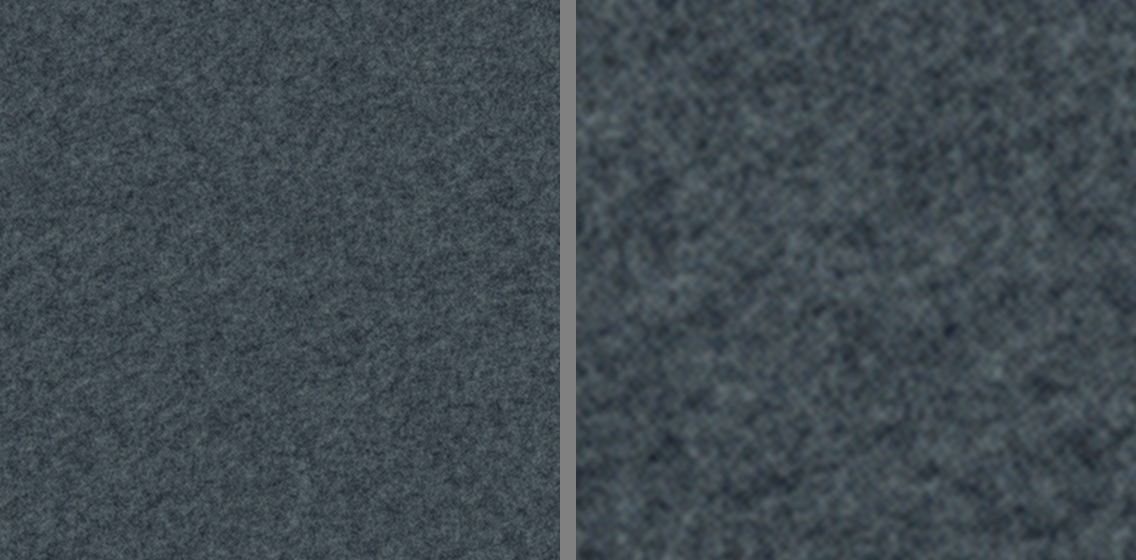
Left, the full canvas; right, a detail of the centre.
Give the GLSL for this texture, as a WebGL 2 fragment shader.

```glsl
#version 300 es
precision highp float;

uniform vec2 u_resolution;
out vec4 fragColor;

const vec3 BASE_COLOR = vec3(0.250, 0.291, 0.317);
const vec3 TONE_TINT = vec3(0.95, 1.02, 0.95);
const float TAU = 6.2831853;

// Integer hash giving two values in 0..1
vec2 hash2(vec2 cell, float seed) {
    uvec2 q = uvec2(ivec2(cell)) * uvec2(1597u, 3571u) + uint(seed) * 7919u;
    uint n = q.x * 1103u ^ q.y * 2909u;
    n = (n ^ (n >> 15u)) * 73244475u;
    n = (n ^ (n >> 13u)) * 73244475u;
    n ^= n >> 16u;
    return vec2(n & 65535u, n >> 16u) / 65535.0;
}

float cornerSlope(vec2 cell, vec2 offset, float seed) {
    float angle = TAU * hash2(cell, seed).x;
    return dot(vec2(cos(angle), sin(angle)), offset);
}

float gradientNoise(vec2 p, float seed) {
    vec2 cell = floor(p);
    vec2 f = p - cell;
    vec2 w = f * f * f * (f * (f * 6.0 - 15.0) + 10.0);
    vec2 e = vec2(1.0, 0.0);
    float low = mix(cornerSlope(cell, f, seed),
                    cornerSlope(cell + e.xy, f - e.xy, seed), w.x);
    float high = mix(cornerSlope(cell + e.yx, f - e.yx, seed),
                     cornerSlope(cell + e.xx, f - e.xx, seed), w.x);
    return mix(low, high, w.y);
}

// Coordinates whose x axis runs along the given angle
vec2 alongAngle(vec2 p, float angle) {
    float c = cos(angle), s = sin(angle);
    return mat2(c, -s, s, c) * p;
}

float directedNoise(vec2 p, float angle, vec2 frequency, float seed) {
    return gradientNoise(alongAngle(p, angle) * frequency, seed);
}

// Sparse faint creases: a lit ridge with a shaded lower side
float creases(vec2 p, float density, float seed) {
    vec2 home = floor(p * density);
    float relief = 0.0;
    for (int j = -1; j <= 1; j++) {
        for (int i = -1; i <= 1; i++) {
            vec2 cell = home + vec2(i, j);
            vec2 center = (cell + hash2(cell, seed)) / density;
            vec2 traits = hash2(cell, seed + 1.0);
            vec2 d = alongAngle(p - center, mix(0.35, 0.75, traits.x));
            d.y += 0.008 * gradientNoise(p * 38.0, seed + 2.0);
            float span = exp(-pow(d.x / mix(0.018, 0.034, traits.y), 2.0));
            float ridge = exp(-pow(d.y / 0.0045, 2.0));
            float shade = exp(-pow((d.y + 0.010) / 0.006, 2.0));
            relief += step(0.5, traits.y) * span * (ridge - shade);
        }
    }
    return relief;
}

// Felted pile: broad mottling, slanted clumps, tufts and fine fibres
float feltTone(vec2 p) {
    float tone = 0.025 * directedNoise(p, 0.5, vec2(7.0, 13.0), 1.0);
    tone += 0.062 * directedNoise(p, 0.5, vec2(25.0, 38.0), 2.0);
    tone += 0.092 * directedNoise(p, 0.6, vec2(58.0, 76.0), 3.0);
    tone += 0.064 * gradientNoise(p * 118.0, 4.0);
    tone += 0.070 * directedNoise(p, 0.75, vec2(120.0, 215.0), 5.0);
    tone += 0.070 * directedNoise(p, -0.85, vec2(120.0, 215.0), 6.0);
    return tone;
}

// Slight hue variation between fibres
vec3 fibreTint(vec2 p) {
    float warm = gradientNoise(p * 150.0, 7.0);
    float green = gradientNoise(p * 130.0, 8.0);
    return 0.022 * (warm * vec3(1.0, 0.0, -0.9) + green * vec3(-0.3, 0.5, -0.4));
}

void main() {
    vec2 p = gl_FragCoord.xy / min(u_resolution.x, u_resolution.y);
    float tone = feltTone(p) + 0.024 * creases(p, 5.0, 20.0);
    vec3 color = BASE_COLOR + tone * TONE_TINT + fibreTint(p);
    fragColor = vec4(clamp(color, 0.0, 1.0), 1.0);
}
```
